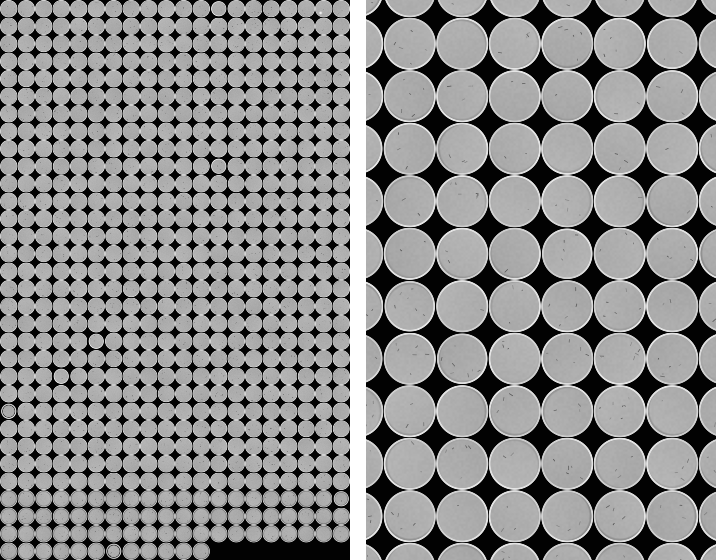
Left, the full canvas; right, a detail of the centre.
This pattern is drawn by a Shadertoy shader. Its source:

```glsl
#define GRID vec2(20.0, 32.0)
#define LAST_ROW_COUNT 12.0
#define DISC_RADIUS 0.497
#define RIM_WIDTH 0.034
#define FACE_GRAY 0.68
#define RIM_GRAY 0.86
#define BACK_GRAY 0.006
#define SHRUNK_SHARE 0.007
#define WORN_ROW 28.0
#define SPECK_COUNT 7

float hash(vec2 p) {
    vec3 q = fract(p.xyx * vec3(0.1031, 0.1030, 0.0973));
    q += dot(q, q.yzx + 33.33);
    return fract((q.x + q.y) * q.z);
}

float noise(vec2 p) {
    vec2 i = floor(p), f = fract(p);
    f = f * f * (3.0 - 2.0 * f);
    return mix(mix(hash(i), hash(i + vec2(1, 0)), f.x),
               mix(hash(i + vec2(0, 1)), hash(i + vec2(1, 1)), f.x), f.y);
}

vec2 direction(float turn) {
    return vec2(cos(6.2832 * turn), sin(6.2832 * turn));
}

float segmentDistance(vec2 p, vec2 center, vec2 halfStroke) {
    vec2 q = p - center;
    float t = clamp(dot(q, halfStroke) / dot(halfStroke, halfStroke), -1.0, 1.0);
    return length(q - t * halfStroke);
}

// Short dark scratches, denser on some discs than on others
float specks(vec2 p, vec2 cell, float pixel) {
    float density = 0.15 + 0.65 * hash(cell + 71.0);
    float cover = 0.0;
    for (int i = 0; i < SPECK_COUNT; i++) {
        vec2 seed = cell * 1.7 + float(i) * vec2(13.1, 7.3);
        vec2 center = direction(hash(seed)) * 0.40 * sqrt(hash(seed + 5.0));
        vec2 halfStroke = direction(hash(seed + 9.0)) * mix(0.006, 0.035, hash(seed + 15.0));
        float d = segmentDistance(p, center, halfStroke) - 0.009;
        float present = step(hash(seed + 21.0), density);
        float strength = mix(0.25, 0.8, hash(seed + 27.0));
        cover = max(cover, present * strength * (1.0 - smoothstep(-0.5 * pixel, 0.5 * pixel, d)));
    }
    return cover;
}

float discFace(vec2 p, vec2 cell, float radius, float pixel) {
    float r = length(p);
    float gray = FACE_GRAY + 0.03 * (hash(cell + 3.0) - 0.5);

    // Soft tilt of the light and fine grain
    gray += 0.035 * dot(p, direction(hash(cell + 11.0)));
    gray += 0.025 * (noise(p * 24.0 + cell * 31.0) - 0.5);

    // Faint off-center crescent near the edge
    vec2 shift = direction(hash(cell + 19.0)) * 0.035;
    float crescent = smoothstep(radius - 0.055, radius - 0.015, length(p + shift));
    gray -= 0.11 * hash(cell + 23.0) * crescent;

    // Inner shadow ring on the worn rows
    float worn = smoothstep(WORN_ROW - 1.5, WORN_ROW, cell.y);
    gray -= 0.15 * worn * exp(-pow((r - radius + 0.065) / 0.03, 2.0));

    gray = mix(gray, 0.30, specks(p, cell, pixel));

    // Rare bright chip
    float chip = length(p - 0.3 * direction(hash(cell + 37.0))) - 0.07;
    float hasChip = step(hash(cell + 41.0), 0.0025);
    return mix(gray, 0.95, hasChip * (1.0 - smoothstep(-pixel, pixel, chip)));
}

void mainImage(out vec4 fragColor, in vec2 fragCoord) {
    vec2 grid = fragCoord / iResolution.xy * GRID;
    vec2 cell = floor(grid);
    vec2 p = fract(grid) - 0.5;
    cell.y = GRID.y - 1.0 - cell.y;
    float pixel = GRID.x / iResolution.x;

    // Most discs touch; a few are smaller with a heavier rim
    float odd = step(hash(cell + 53.0), SHRUNK_SHARE);
    float radius = DISC_RADIUS - 0.015 * step(0.94, hash(cell + 59.0));
    radius = mix(radius, 0.435, odd);
    float rimWidth = RIM_WIDTH * (1.0 + 0.5 * odd);
    float edge = length(p) - radius;

    float gray = discFace(p, cell, radius, pixel);
    float darkRing = odd * step(0.5, hash(cell + 61.0));
    gray = mix(gray, 0.25, darkRing * exp(-pow((edge + 0.085) / 0.022, 2.0)));

    // Pale rim, uneven around the disc
    float glint = 0.5 + 0.5 * dot(normalize(p + 0.0001), direction(hash(cell + 67.0)));
    float rimGray = mix(RIM_GRAY - 0.06, RIM_GRAY + 0.04, glint);
    rimGray -= 0.08 * step(WORN_ROW, cell.y);
    float rim = smoothstep(-0.5 * pixel, 0.5 * pixel, edge + rimWidth);
    gray = mix(gray, rimGray, rim);

    // Disc silhouette, with the last row only partly filled
    float cover = 1.0 - smoothstep(-0.5 * pixel, 0.5 * pixel, edge);
    float filled = 1.0 - step(GRID.y - 1.0, cell.y) * step(LAST_ROW_COUNT, cell.x);
    fragColor = vec4(vec3(mix(BACK_GRAY, gray, cover * filled)), 1.0);
}
```
